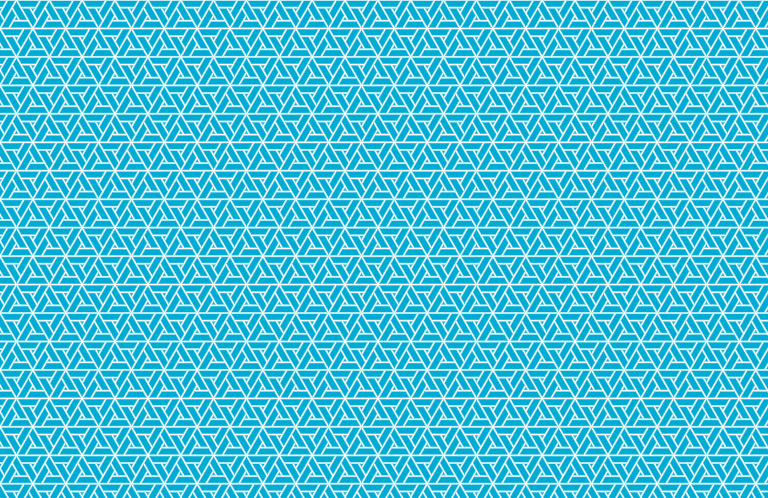
This pattern is drawn by a WebGL 1 fragment shader. Its source:

```glsl
precision highp float;
// White line lattice of equilateral triangles on flat cyan. Each triangle holds
// three bars that turn like a pinwheel around a small central triangle. Skewed
// coordinates find the triangle; its barycentric heights give all line distances.

uniform vec2 u_resolution;

const float ROWS = 17.5;          // triangle rows over the canvas height
const float SHIFT = 0.5;          // sideways offset of the top row, in sides
const float BAR = 0.27;           // bar thickness, in triangle heights
const float LINE_WIDTH = 0.058;   // line width, in triangle heights
const float SOFTNESS = 1.35;      // edge blur, in pixels
const float SIDE = 1.1547005;     // triangle side, in triangle heights
const vec3 CYAN = vec3(0.006, 0.67, 0.83);
const vec3 WHITE = vec3(1.0);

// Heights above the three sides of the enclosing triangle; they add up to 1.
vec3 triangleHeights(vec2 p) {
  vec2 cell = fract(vec2(p.y, p.x / SIDE + SHIFT - 0.5 * p.y));
  if (cell.x + cell.y > 1.0) cell = 1.0 - cell;   // half turn for the lower kind
  return vec3(cell, 1.0 - cell.x - cell.y);
}

float minOf(vec3 v) {
  return min(v.x, min(v.y, v.z));
}

// Each inner line starts at one side and stops at the next inner line.
float pinwheelDistance(vec3 h) {
  return minOf(max(abs(h - BAR), BAR - h.yzx));
}

void main() {
  float unit = u_resolution.y / ROWS;             // one triangle height in pixels
  vec2 p = (gl_FragCoord.xy - vec2(0.0, u_resolution.y)) / unit;

  vec3 h = triangleHeights(p);
  float d = min(minOf(h), pinwheelDistance(h));

  float blur = SOFTNESS / unit;
  float line = clamp((0.5 * LINE_WIDTH - d) / blur + 0.5, 0.0, 1.0);
  gl_FragColor = vec4(mix(CYAN, WHITE, line), 1.0);
}
```
